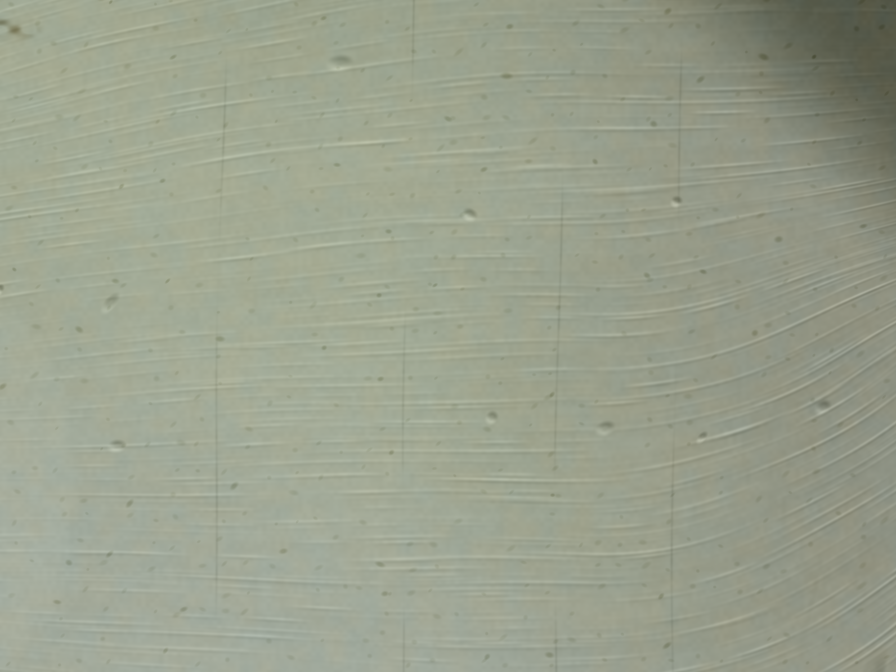
Give the GLSL for this texture, as a WebGL 2 fragment shader.

```glsl
#version 300 es
precision highp float;
// Pale green-grey brushed paint: curved bristle ridges, faint cracks, specks and a shaded corner.
#define RIDGE_CONTRAST 0.075
#define RIDGE_WIDTH 0.0021
#define FIBRE_CONTRAST 0.026
#define GRAIN_CONTRAST 0.030
#define SPECK_DARKNESS 0.085
#define CRACK_DARKNESS 0.055
#define CORNER_SHADE 0.20
#define SIDE_SHADE 0.095
#define PAINT_LEVEL 0.668

uniform vec2 u_resolution;
out vec4 fragColor;

float hash(vec2 cell) {
  vec3 q = fract(cell.xyx * vec3(0.1031, 0.1030, 0.0973));
  q += dot(q, q.yzx + 33.33);
  return fract((q.x + q.y) * q.z);
}

float noise(vec2 p) {
  vec2 i = floor(p), f = fract(p);
  f = f * f * (3.0 - 2.0 * f);
  return mix(mix(hash(i), hash(i + vec2(1, 0)), f.x),
             mix(hash(i + vec2(0, 1)), hash(i + vec2(1, 1)), f.x), f.y);
}

// Height across the brush stroke; its level lines follow the bristles.
float strokeHeight(vec2 p) {
  float x = min(p.x, 0.9);
  float leftRise = mix(-0.09, 0.30, p.y) * (x - x * x / 1.8);
  float right = max(p.x - 0.88, 0.0);
  float rightRise = 0.65 * right * right * smoothstep(0.95, 0.45, p.y);
  return p.y - leftRise - rightRise + 0.002 * sin(p.x * 11.0 + p.y * 17.0);
}

// Scattered raised dashes, bright above and dark below.
float ridges(float x, float s) {
  float sum = 0.0;
  for (int i = 0; i < 5; i++) {
    float layer = float(i);
    float rowHeight = 0.021 + 0.004 * layer;
    float row = s / rowHeight + layer * 7.37 + 20.0;
    float rowId = floor(row);
    float along = x / (0.12 + 0.075 * layer) + 9.0 * hash(vec2(rowId, layer + 3.0));
    vec2 cell = vec2(floor(along) + 31.0 * layer, rowId);
    float d = (fract(row) - 0.42 - 0.22 * hash(cell + 5.0)) * rowHeight / RIDGE_WIDTH;
    float ends = pow(sin(3.14159 * fract(along)), 1.5);
    float strength = pow(hash(cell + 71.0), 2.5);
    sum += ends * strength * (exp(-d * d) - 0.65 * exp(-(d + 1.7) * (d + 1.7)));
  }
  return sum;
}

// Irregular spots, one at most in each cell.
float specks(vec2 p, float size, float radius, float share) {
  vec2 q = p / size, cell = floor(q);
  vec2 center = 0.25 + 0.5 * vec2(hash(cell + 11.0), hash(cell + 47.0));
  vec2 d = (fract(q) - center) * size;
  d.y += d.x * (hash(cell + 83.0) - 0.7);
  d.x *= 0.55 + 0.5 * hash(cell + 19.0);
  float r = radius * (0.6 + 0.6 * hash(cell + 29.0));
  return step(hash(cell), share) * smoothstep(r * 1.5, r * 0.3, length(d));
}

// Thin, nearly upright broken lines.
float cracks(vec2 p) {
  float sum = 0.0;
  for (int i = 0; i < 4; i++) {
    float n = float(i);
    float x = 0.32 + 0.305 * n - 0.026 * n * n + 0.018 * p.y * p.y + 0.002 * sin(p.y * 9.0 + n);
    float d = (p.x - x) / 0.0021;
    float broken = smoothstep(0.25, 0.75, noise(vec2(n * 13.0, p.y * 5.0)));
    sum += exp(-d * d) * broken * (0.5 + 0.5 * noise(vec2(n * 7.0, p.y * 60.0)));
  }
  return sum;
}

void main() {
  vec2 p = gl_FragCoord.xy / u_resolution.y;
  float s = strokeHeight(p);

  // Broad light: dim right side and top, shaded corner, pale patch on the left.
  float side = smoothstep(0.5, 1.38, p.x);
  float corner = smoothstep(-0.06, 0.17, dot(p - vec2(1.0), vec2(0.74, 0.67)));
  float patchMask = smoothstep(1.1, 0.85, length((p - vec2(0.0, 0.28)) / vec2(0.11, 0.26)));
  float level = PAINT_LEVEL - SIDE_SHADE * side - CORNER_SHADE * corner;
  level += 0.014 * patchMask - 0.035 * smoothstep(0.7, 1.02, p.y) * smoothstep(0.0, 0.5, p.x);
  level += 0.018 * (noise(p * 4.0 + 3.0) - 0.5);

  // Bristle marks.
  float relief = mix(0.65, 1.15, side) * (1.0 - 0.7 * corner) * (1.0 - 0.5 * patchMask);
  float fibre = 0.5 * noise(vec2(p.x * 2.5, s * 48.0 + 40.0))
              + 0.5 * noise(vec2(p.x * 5.0, s * 130.0 + 90.0)) - 0.5;
  level += relief * (RIDGE_CONTRAST * ridges(p.x, s) + FIBRE_CONTRAST * fibre);

  // Mottling and fine grain.
  level += GRAIN_CONTRAST * (0.6 * noise(p * 150.0) + 0.4 * noise(p * 55.0) - 0.5);

  // Flaws: cracks, dust, chips with a lit rim, streaks low on the right.
  float dust = 0.5 * specks(p, 0.035, 0.0035, 0.45) + specks(p + 5.3, 0.08, 0.004, 0.25);
  float chip = specks(p + 2.1, 0.17, 0.007, 0.22);
  float rim = specks(p + 2.1 + vec2(0.003, 0.006), 0.17, 0.007, 0.22);
  float streak = smoothstep(0.68, 0.9, noise(vec2(p.x * 55.0 - p.y * 14.0, p.y * 9.0)));
  streak *= smoothstep(1.15, 1.3, p.x) * smoothstep(0.25, 0.05, p.y);
  float stain = smoothstep(0.045, 0.01, length((p - vec2(0.015, 0.96)) * vec2(0.8, 1.6)));
  stain *= smoothstep(0.3, 0.75, noise(p * vec2(45.0, 90.0)));
  level -= SPECK_DARKNESS * (dust + 1.5 * chip - 1.1 * rim + 0.8 * streak + 2.5 * stain);
  level -= CRACK_DARKNESS * cracks(p);

  // Greener above, cooler below, neutral to the right.
  float cool = smoothstep(0.75, 0.15, p.y + 0.35 * p.x);
  float tint = 0.022 * (noise(p * 38.0 + 60.0) - 0.5);
  float red = mix(-0.029, -0.013, side) + tint + 0.03 * stain;
  float blue = mix(-0.086, -0.058, max(cool, side * 0.9)) - tint - 0.02 * dust - 0.03 * stain;
  fragColor = vec4(clamp(level + vec3(red, 0.0, blue), 0.0, 1.0), 1.0);
}
```
